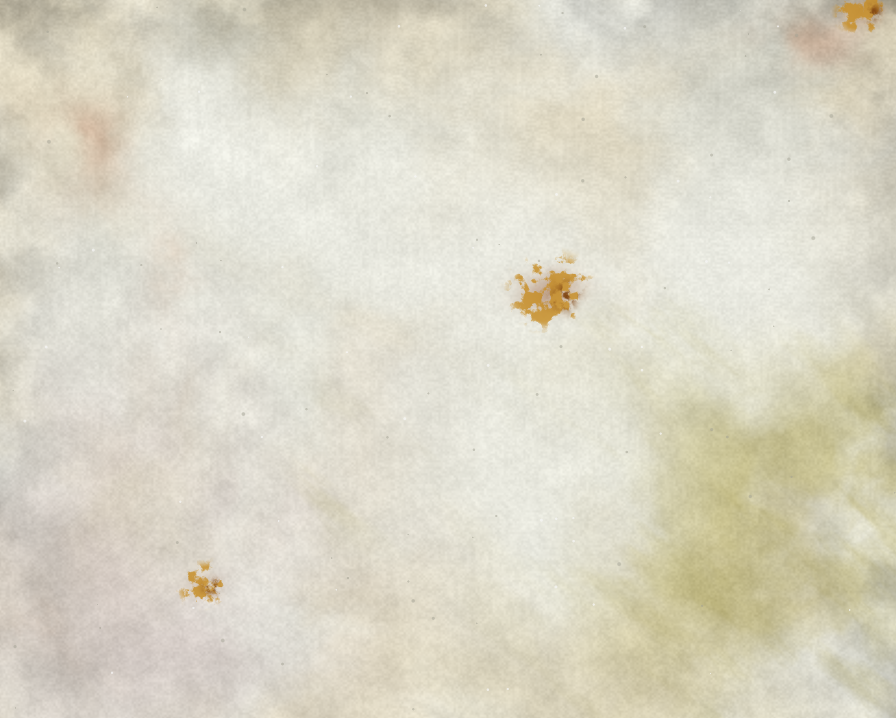
Write a Shadertoy shader that draws this texture.

```glsl
#define PAPER vec3(0.922, 0.924, 0.890)
#define GREY vec3(0.745, 0.740, 0.675)
#define BEIGE vec3(0.850, 0.790, 0.650)
#define OLIVE vec3(0.735, 0.700, 0.460)
#define LILAC vec3(0.825, 0.780, 0.765)
#define BLUSH vec3(0.800, 0.660, 0.560)
#define GOLD vec3(0.780, 0.560, 0.160)
#define RUST vec3(0.500, 0.270, 0.070)
#define GRAIN 0.075
#define MOTTLE 0.11

float hash(vec2 p) {
    return fract(sin(dot(p, vec2(127.1, 311.7))) * 43758.5453);
}

float noise(vec2 p) {
    vec2 i = floor(p), f = fract(p);
    f = f * f * (3.0 - 2.0 * f);
    return mix(mix(hash(i), hash(i + vec2(1, 0)), f.x),
               mix(hash(i + vec2(0, 1)), hash(i + vec2(1, 1)), f.x), f.y);
}

float fbm(vec2 p) {
    float sum = 0.0, amp = 0.5;
    for (int i = 0; i < 6; i++) {
        sum += amp * noise(p);
        p = mat2(1.6, 1.2, -1.2, 1.6) * p + 7.3;
        amp *= 0.5;
    }
    return sum / 0.984;
}

// Soft elliptical region, 1 at its centre
float blob(vec2 p, vec2 centre, vec2 radius) {
    vec2 d = (p - centre) / radius;
    return exp(-dot(d, d));
}

// Cloudy stain whose cover follows a region weight
float stain(vec2 p, float scale, float region) {
    return region * smoothstep(0.25, 0.75, fbm(p * scale));
}

// Sparse round flecks, one candidate per cell
float flecks(vec2 p, float cells, float share) {
    vec2 id = floor(p * cells);
    vec2 centre = 0.25 + 0.5 * vec2(hash(id + 3.1), hash(id + 8.7));
    float radius = mix(0.04, 0.13, hash(id + 5.9));
    float d = length(fract(p * cells) - centre);
    return step(hash(id), share) * smoothstep(radius, radius * 0.4, d);
}

// Golden crumbs around a dark, blurred rust core
vec3 rustSpot(vec3 col, vec2 p, vec2 centre, float size, float core) {
    vec2 q = p + 0.5 * size * (vec2(fbm(p * 28.0), fbm(p * 28.0 + 40.0)) - 0.5);
    float area = blob(q, centre, size * vec2(0.9, 0.8));
    float crumbs = fbm(p * 75.0 + 11.0) + 0.32 * area;
    col = mix(col, BLUSH * 0.92, core * blob(q, centre, size * vec2(0.7, 0.45)));
    col = mix(col, GOLD, 0.85 * smoothstep(0.64, 0.78, crumbs) * smoothstep(0.12, 0.5, area));
    float dark = blob(q, centre + size * vec2(0.45, -0.1), size * vec2(0.3, 0.25));
    return mix(col, RUST, dark * smoothstep(0.38, 0.62, fbm(p * 90.0)));
}

void mainImage(out vec4 fragColor, in vec2 fragCoord) {
    vec2 uv = fragCoord / iResolution.xy;
    vec2 p = fragCoord / iResolution.y;
    vec2 w = p + 0.22 * (vec2(fbm(p * 4.0), fbm(p * 4.0 + 20.0)) - 0.5);

    // Bright, clean patches
    float clean = blob(w, vec2(1.10, 0.59), vec2(0.24, 0.13))
                + blob(w, vec2(0.36, 0.70), vec2(0.20, 0.10))
                + blob(w, vec2(0.72, 0.29), vec2(0.15, 0.19))
                + 0.8 * blob(w, vec2(0.66, 0.62), vec2(0.18, 0.14));
    float soil = 1.0 - 0.85 * min(clean, 1.0);

    // Broad tinted stains
    float top = smoothstep(0.62, 1.05, w.y);
    float right = blob(w, vec2(1.08, 0.17), vec2(0.30, 0.24))
                + 0.7 * blob(w, vec2(1.20, 0.36), vec2(0.24, 0.13));
    float left = blob(w, vec2(0.25, 0.33), vec2(0.30, 0.24))
               + 0.5 * blob(w, vec2(0.10, 0.08), vec2(0.40, 0.16));
    vec3 col = PAPER;
    col = mix(col, GREY, soil * stain(w + 3.0, 5.0, 0.20 + 0.50 * top));
    col = mix(col, BEIGE, soil * stain(w + 9.0, 4.5, 0.52));
    col = mix(col, LILAC, soil * stain(w + 5.0, 3.5, min(0.85 * left, 0.8)));
    col = mix(col, OLIVE, soil * stain(w + 1.0, 6.0, min(0.75 * right, 0.8)));

    // Small blushes and slanted olive streaks
    float blush = blob(w, vec2(0.12, 0.77), vec2(0.09, 0.07))
                + blob(w, vec2(1.08, 0.97), vec2(0.08, 0.05))
                + 0.5 * blob(w, vec2(0.25, 0.60), vec2(0.04, 0.08))
                + 0.6 * blob(w, vec2(0.0, 0.14), vec2(0.04, 0.03));
    col = mix(col, BLUSH, 0.65 * stain(p, 14.0, blush));
    vec2 slant = mat2(0.77, 0.64, -0.64, 0.77) * vec2(p.x, -p.y);
    slant = vec2(dot(p, vec2(0.77, -0.64)), dot(p, vec2(0.64, 0.77)));
    float streak = smoothstep(0.52, 0.75, fbm(slant * vec2(5.0, 19.0)));
    float streakArea = right + 0.6 * blob(p, vec2(0.48, 0.34), vec2(0.08))
                     + 0.5 * blob(p, vec2(0.88, 0.55), vec2(0.08));
    col = mix(col, OLIVE, 0.5 * streak * min(streakArea, 1.0));

    // Worn, darker edges
    vec2 edge = abs(uv - 0.5) * 2.0;
    float worn = pow(edge.x, 6.0) * 0.4 + pow(edge.y, 6.0) * (0.15 + 0.35 * top);
    col *= 1.0 - 0.30 * worn * smoothstep(0.30, 0.70, fbm(p * 16.0));

    // Mottling, paper grain and flecks
    col += MOTTLE * (fbm(p * 26.0 + 2.0) - 0.5) * (0.35 + 0.65 * soil);
    col += GRAIN * (0.6 * noise(p * 330.0) + 0.4 * noise(p * 170.0 + 31.0) - 0.5);
    col = mix(col, GREY * 0.85, 0.5 * flecks(p, 34.0, 0.05));
    col = mix(col, vec3(0.97), 0.7 * flecks(p + 4.0, 42.0, 0.04));

    // Rust
    col = rustSpot(col, p, vec2(0.765, 0.597), 0.055, 0.8);
    col = rustSpot(col, p, vec2(0.283, 0.187), 0.036, 0.3);
    col = rustSpot(col, p, vec2(1.200, 0.985), 0.034, 0.6);

    fragColor = vec4(clamp(col, 0.0, 1.0), 1.0);
}
```
